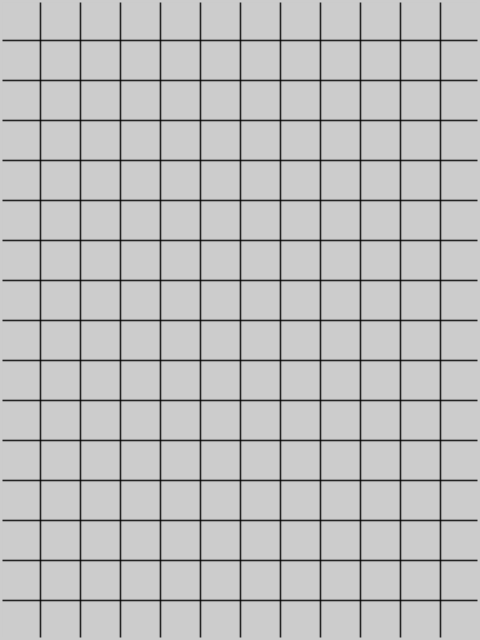
This pattern is drawn by a WebGL 2 fragment shader. Its source:

```glsl
#version 300 es
precision highp float;
// Plain square grid of thin dark lines on light grey, with open ends.
// Each line is a soft bell profile around the nearest cell border,
// and a narrow margin cuts all lines just short of the canvas edge.

#define COUNT vec2(12.0, 16.0)   // cells across and down
#define LINE_RADIUS 0.02355      // bell radius of a line, in cells
#define LINE_SHIFT 0.0119        // lines sit slightly right of and below borders
#define LINE_INK 0.82            // darkest coverage of a single line
#define MARGIN 0.0625            // gap between line ends and canvas edge, in cells
#define PAPER_COLOR vec3(0.80)
#define INK_COLOR vec3(0.0)

uniform vec2 u_resolution;
out vec4 fragColor;

// Ink of the vertical (x) and horizontal (y) lines at a point in cell units.
vec2 lineInk(vec2 cell, vec2 pixel) {
    vec2 dist = abs(fract(cell - LINE_SHIFT + 0.5) - 0.5);
    // Widen and fade lines that would be thinner than a pixel.
    vec2 radius = max(vec2(LINE_RADIUS), 0.7 * pixel);
    vec2 bell = exp(-dist * dist / (radius * radius));
    return LINE_INK * bell * LINE_RADIUS / radius;
}

// One inside the margins, zero in the border strip.
float insideMargin(vec2 cell, vec2 pixel) {
    vec2 edgeDist = min(cell, COUNT - cell) - MARGIN;
    vec2 inside = smoothstep(-0.7 * pixel, 0.7 * pixel, edgeDist);
    return inside.x * inside.y;
}

void main() {
    // Cell coordinates, counted from the upper left.
    vec2 uv = gl_FragCoord.xy / u_resolution;
    vec2 cell = vec2(uv.x, 1.0 - uv.y) * COUNT;
    vec2 pixel = COUNT / u_resolution;

    // Overlay both line directions.
    vec2 ink = lineInk(cell, pixel) * insideMargin(cell, pixel);
    float coverage = 1.0 - (1.0 - ink.x) * (1.0 - ink.y);

    fragColor = vec4(mix(PAPER_COLOR, INK_COLOR, coverage), 1.0);
}
```
